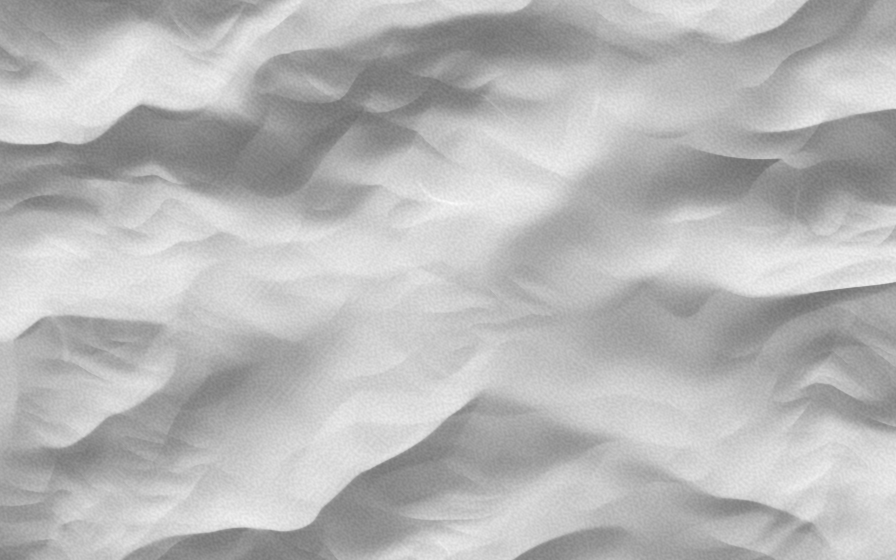
Give the GLSL for this texture, as a Shadertoy shader.

```glsl
// Crumpled grey paper lit from above: a height field of folded gradient noise
// is lit by its slope along the light, so each ridge gives a sharp edge that
// fades softly into the next fold. Fine fibre grain lies on top.

const vec2  LIGHT_DIR   = vec2(-0.30, 0.954);
const vec2  FOLD_FREQ   = vec2(1.5, 2.8);  // folds run mostly sideways
const int   FOLD_LAYERS = 4;
const float LAYER_SCALE = 1.9;
const float LAYER_FADE  = 0.6;
const float RISING_TILT  = 0.30;
const float FALLING_TILT = -0.36;
const float SHARP_WIDTH = 0.006;
const float SOFT_WIDTH  = 0.14;
const float KINK        = 0.12;
const float SLOPE_STEP  = 0.0015;
const float SLOPE_GAIN  = 0.92;
const float MID_TONE    = 0.735;
const float LIGHT_RANGE = 0.205;
const float DARK_RANGE  = 0.29;
const float GRAIN       = 0.06;
const float MOTTLE      = 0.03;
const float CREASE_GLOW = 0.05;

float hash(vec2 p) {
    return fract(sin(dot(p, vec2(127.1, 311.7))) * 43758.5453);
}

// Unit gradient of a lattice corner, projected on the offset from it.
float corner(vec2 cell, vec2 offset) {
    float angle = 6.28318 * hash(cell);
    return dot(vec2(cos(angle), sin(angle)), offset);
}

float noise(vec2 p) {
    vec2 i = floor(p), f = fract(p);
    vec2 u = f * f * f * (f * (f * 6.0 - 15.0) + 10.0);
    vec2 e = vec2(0.0, 1.0);
    return mix(mix(corner(i, f), corner(i + e.yx, f - e.yx), u.x),
               mix(corner(i + e.xy, f - e.xy), corner(i + e.yy, f - e.yy), u.x), u.y);
}

mat2 rotation(float angle) {
    float c = cos(angle), s = sin(angle);
    return mat2(c, s, -s, c);
}

// Absolute value with a rounded tip.
float roundedAbs(float x, float width) {
    return sqrt(x * x + width * width);
}

// Bends the plane along creases, so that ridges break into straight runs.
vec2 kinked(vec2 p) {
    float size = 1.0;
    for (int k = 0; k < 2; k++) {
        vec2 r = rotation(0.5 + 0.9 * float(k)) * p * size;
        float a = noise(r * vec2(2.1, 2.6) + 31.4);
        float b = noise(r * vec2(2.8, 2.2) + 57.8);
        p += KINK / size * vec2(roundedAbs(a, 0.012), roundedAbs(b, 0.012));
        size *= 2.3;
    }
    return p;
}

float paperHeight(vec2 p) {
    vec2 q = kinked(p);
    float height = 0.0, weight = 1.0, scale = 1.0;
    for (int k = 0; k < FOLD_LAYERS; k++) {
        vec2 seed = vec2(17.3, 9.1) * float(k + 1);
        float tilt = k % 2 == 0 ? RISING_TILT : FALLING_TILT;
        float fold = noise(rotation(-tilt) * q * FOLD_FREQ * scale + seed) - 0.06;

        // Some stretches of a ridge are crisp, others rolled.
        float softness = smoothstep(-0.15, 0.35, noise(p * 2.2 * scale + seed.yx));
        float width = mix(SHARP_WIDTH, SOFT_WIDTH, softness);

        // Small folds gather in patches.
        float patchMask = smoothstep(-0.2, 0.3, noise(p * 2.0 + seed * 2.3));
        float amount = k == 0 ? 1.0 : patchMask;

        height -= weight * amount * roundedAbs(fold, width) / (scale * FOLD_FREQ.y);
        weight *= LAYER_FADE;
        scale *= LAYER_SCALE;
    }
    return height;
}

// Thin pale lines where the fibres broke, present only here and there.
float brokenCrease(vec2 p) {
    float line = noise(rotation(0.5) * kinked(p) * vec2(2.6, 4.2) + 83.6);
    float present = smoothstep(0.2, 0.42, noise(p * 4.5 + 12.7));
    return present * exp(-pow(line / 0.012, 2.0));
}

void mainImage(out vec4 fragColor, in vec2 fragCoord) {
    vec2 p = fragCoord / iResolution.y;

    // Slope towards the light, squashed into the tonal range of the paper.
    vec2 offset = LIGHT_DIR * SLOPE_STEP;
    float slope = (paperHeight(p - offset) - paperHeight(p + offset)) / (2.0 * SLOPE_STEP);
    float lit = SLOPE_GAIN * slope;
    lit /= sqrt(1.0 + lit * lit);
    float tone = MID_TONE + lit * (lit > 0.0 ? LIGHT_RANGE : DARK_RANGE);

    // Surface: creases, cloudy mottling and fibre grain on turned lattices.
    tone += CREASE_GLOW * brokenCrease(p);
    tone += MOTTLE * noise(rotation(0.4) * p * vec2(13.0, 19.0));
    tone += GRAIN * noise(rotation(0.7) * p * vec2(170.0, 210.0) + 5.3);

    fragColor = vec4(vec3(clamp(tone, 0.0, 1.0)), 1.0);
}
```
